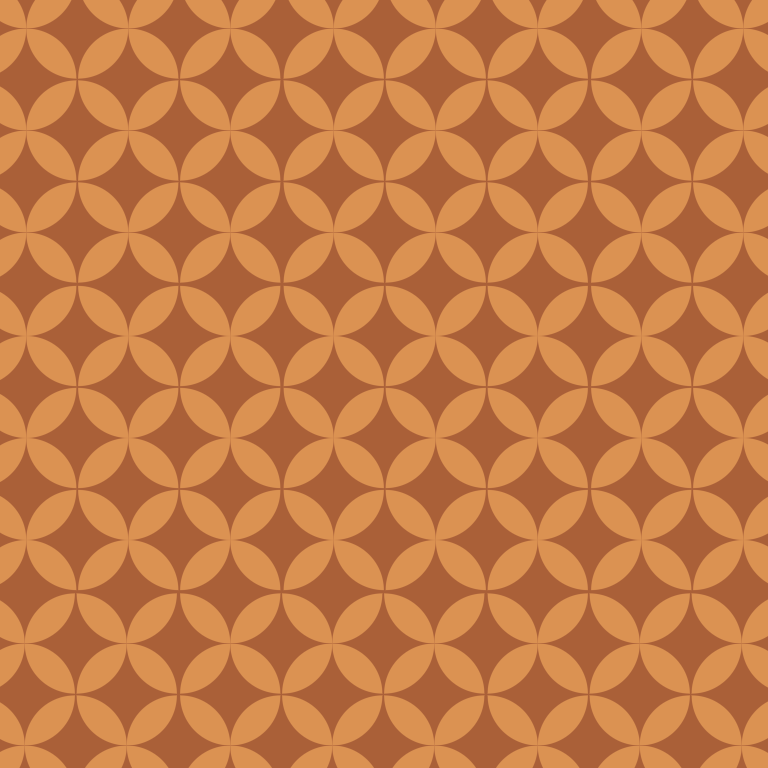
Write a WebGL 2 fragment shader that draws this pattern.

```glsl
#version 300 es
precision highp float;

#define REPEATS 7.5
#define SNAP_STEPS 512.0
#define TILE_HALF 33.4
#define ORIGIN vec2(17.5, 19.0)
#define SNAP_PHASE 0.43
#define LOWER_PHASE -0.30
#define LOWER_ROW 6.0
#define PETAL_COLOR vec3(0.86, 0.573, 0.322)
#define GROUND_COLOR vec3(0.667, 0.376, 0.22)

uniform vec2 u_resolution;
out vec4 fragColor;

// Nearest tile along one axis
float tileIndex(float position, float origin, float phase) {
    float pitch = SNAP_STEPS / REPEATS;
    return floor((position - origin - phase + 0.5) / pitch + 0.5);
}

// Tile centre, snapped to whole steps so that some seams are wider
float tileCenter(float index, float origin, float phase) {
    return origin + floor(index * SNAP_STEPS / REPEATS + phase);
}

// Four petals from the tile centre to its corners, each the overlap of two discs
float petalDistance(vec2 offset, float radius) {
    vec2 q = abs(offset);
    float discA = length(q - vec2(radius, 0.0));
    float discB = length(q - vec2(0.0, radius));
    return max(discA, discB) - radius;
}

void main() {
    // Snap-step coordinates, rows counted from the top
    vec2 uv = gl_FragCoord.xy / u_resolution;
    vec2 position = vec2(uv.x, 1.0 - uv.y) * SNAP_STEPS;
    float pixel = SNAP_STEPS / min(u_resolution.x, u_resolution.y);

    // The lower rows snap sideways with another phase
    float row = tileIndex(position.y, ORIGIN.y, SNAP_PHASE);
    float phaseX = row < LOWER_ROW ? SNAP_PHASE : LOWER_PHASE;
    float column = tileIndex(position.x, ORIGIN.x, phaseX);
    vec2 center = vec2(tileCenter(column, ORIGIN.x, phaseX),
                       tileCenter(row, ORIGIN.y, SNAP_PHASE));

    // Smooth petal edge over the ground
    float distanceToPetal = petalDistance(position - center, TILE_HALF);
    float petal = 1.0 - smoothstep(-0.7 * pixel, 0.7 * pixel, distanceToPetal);
    fragColor = vec4(mix(GROUND_COLOR, PETAL_COLOR, petal), 1.0);
}
```
